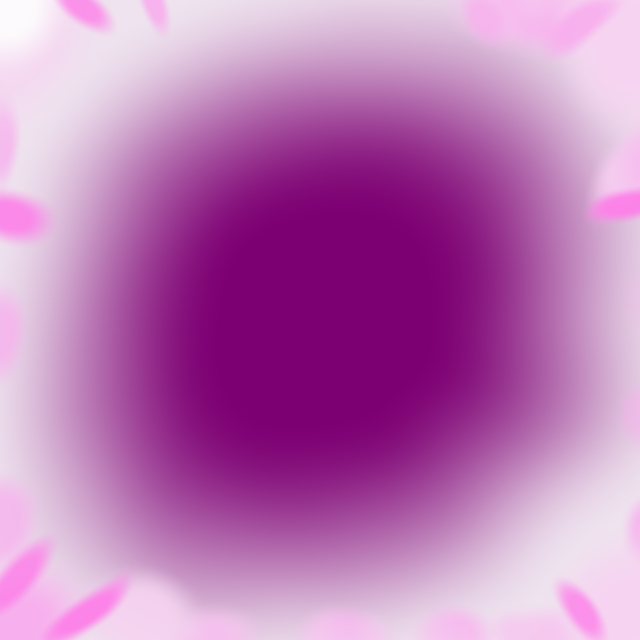
A WebGL 1 fragment shader for this background:

```glsl
precision highp float;
uniform vec2 u_resolution;

#define CORE_COLOR vec3(0.49, 0.0, 0.45)
#define HAZE_COLOR vec3(0.935, 0.89, 0.935)
#define HOT_PINK vec3(0.99, 0.50, 0.91)
#define SOFT_PINK vec3(0.97, 0.68, 0.93)
#define PALE_PINK vec3(0.965, 0.83, 0.945)
#define CORE_RADIUS 0.16
#define HAZE_RADIUS 0.58
#define WARP_SCALE 7.0
#define WARP_AMOUNT 0.016

vec2 randomGradient(vec2 cell) {
    float angle = 6.2832 * fract(sin(dot(cell, vec2(127.1, 311.7))) * 4375.85);
    return vec2(cos(angle), sin(angle));
}

float gradientNoise(vec2 p) {
    vec2 i = floor(p);
    vec2 f = p - i;
    vec2 u = f * f * f * (f * (f * 6.0 - 15.0) + 10.0);
    float a = dot(randomGradient(i), f);
    float b = dot(randomGradient(i + vec2(1.0, 0.0)), f - vec2(1.0, 0.0));
    float c = dot(randomGradient(i + vec2(0.0, 1.0)), f - vec2(0.0, 1.0));
    float d = dot(randomGradient(i + 1.0), f - 1.0);
    return mix(mix(a, b, u.x), mix(c, d, u.x), u.y);
}

// Smooth bump around one direction
float lobe(float angle, float center, float sharpness) {
    return exp(sharpness * (cos(angle - center) - 1.0));
}

// Outline of the core, relative to a circle
float coreOutline(float angle) {
    float outline = 1.0 - 0.035 * cos(4.0 * angle) + 0.05 * sin(2.0 * angle);
    outline += 0.035 * cos(angle);
    outline += 0.05 * lobe(angle, -2.2, 12.0);
    outline += 0.06 * lobe(angle, -0.35, 25.0);
    outline -= 0.06 * lobe(angle, -0.72, 25.0);
    return outline;
}

// Soft tilted ellipse painted over the color
void petal(inout vec3 color, vec2 p, vec2 center, vec2 size, float tilt, vec3 tint, float strength) {
    float c = cos(tilt);
    float s = sin(tilt);
    vec2 d = p - center;
    vec2 q = vec2(c * d.x + s * d.y, c * d.y - s * d.x) / size;
    float mask = 1.0 - smoothstep(0.4, 1.15, length(q));
    color = mix(color, tint, mask * strength);
}

void main() {
    vec2 uv = gl_FragCoord.xy / u_resolution;

    // Dark core melting into the haze
    vec2 fromCenter = uv - 0.5;
    float angle = atan(fromCenter.y, fromCenter.x + 0.00001);
    float radius = length(fromCenter) / coreOutline(angle);
    radius += 0.015 * gradientNoise(uv * 5.0) * smoothstep(0.1, 0.3, radius);
    vec3 color = mix(CORE_COLOR, HAZE_COLOR, smoothstep(CORE_RADIUS, HAZE_RADIUS, radius));

    // Wavy petal edges and mottled pinks
    vec2 warp = vec2(gradientNoise(uv * WARP_SCALE), gradientNoise(uv * WARP_SCALE + 19.0));
    vec2 p = uv + WARP_AMOUNT * warp;
    float mottle = 0.5 + 0.7 * gradientNoise(uv * vec2(13.0, 9.0) + 4.0);
    vec3 blush = mix(SOFT_PINK, PALE_PINK, clamp(mottle, 0.0, 1.0));

    // Small petals along the bottom, left and right
    for (int i = 0; i < 4; i++) {
        float k = float(i);
        float x = 0.33 + 0.23 * k - 0.02 * k * k;
        petal(color, p, vec2(x, 0.005), vec2(0.075, 0.05), 0.2 - 0.15 * k, blush, 0.85);
    }
    for (int i = 0; i < 3; i++) {
        float k = float(i);
        petal(color, p, vec2(0.0, 0.18 + 0.3 * k), vec2(0.06 - 0.015 * k, 0.08), 0.0, SOFT_PINK, 0.75);
        petal(color, p, vec2(1.01, 0.17 + 0.18 * k), vec2(0.04, 0.06), 0.0, SOFT_PINK, 0.8 - 0.3 * k);
    }

    // Upper left bloom with a white heart
    petal(color, p, vec2(0.0, 0.98), vec2(0.16, 0.18), 0.0, PALE_PINK, 0.9);
    petal(color, p, vec2(0.0, 1.0), vec2(0.11, 0.12), 0.0, vec3(0.99), 0.95);
    petal(color, p, vec2(0.13, 0.99), vec2(0.065, 0.025), -0.75, HOT_PINK, 0.8);
    petal(color, p, vec2(0.24, 0.99), vec2(0.055, 0.022), -1.1, SOFT_PINK, 0.9);

    // Upper right bloom
    petal(color, p, vec2(0.84, 0.985), vec2(0.14, 0.07), -0.1, blush, 0.95);
    petal(color, p, vec2(0.99, 0.93), vec2(0.12, 0.14), 0.0, PALE_PINK, 0.95);
    petal(color, p, vec2(0.91, 0.96), vec2(0.08, 0.03), 0.65, SOFT_PINK, 0.9);
    petal(color, p, vec2(0.76, 0.97), vec2(0.05, 0.03), -0.9, SOFT_PINK, 0.7);

    // Side flares
    petal(color, p, vec2(0.99, 0.74), vec2(0.11, 0.045), 1.05, blush, 0.95);
    petal(color, p, vec2(0.985, 0.675), vec2(0.07, 0.028), 0.3, HOT_PINK, 0.95);
    petal(color, p, vec2(0.02, 0.66), vec2(0.07, 0.045), -0.2, HOT_PINK, 0.9);

    // Lower left bloom
    petal(color, p, vec2(0.02, 0.02), vec2(0.13, 0.09), 0.4, SOFT_PINK, 0.95);
    petal(color, p, vec2(0.22, 0.035), vec2(0.1, 0.075), -0.4, PALE_PINK, 0.9);
    petal(color, p, vec2(0.135, 0.045), vec2(0.09, 0.026), 0.75, HOT_PINK, 0.95);
    petal(color, p, vec2(0.025, 0.095), vec2(0.085, 0.03), 0.75, HOT_PINK, 0.85);

    // Lower right bloom
    petal(color, p, vec2(0.98, 0.05), vec2(0.14, 0.11), 0.5, PALE_PINK, 0.95);
    petal(color, p, vec2(0.905, 0.045), vec2(0.065, 0.027), -0.9, HOT_PINK, 0.8);

    gl_FragColor = vec4(color, 1.0);
}
```
